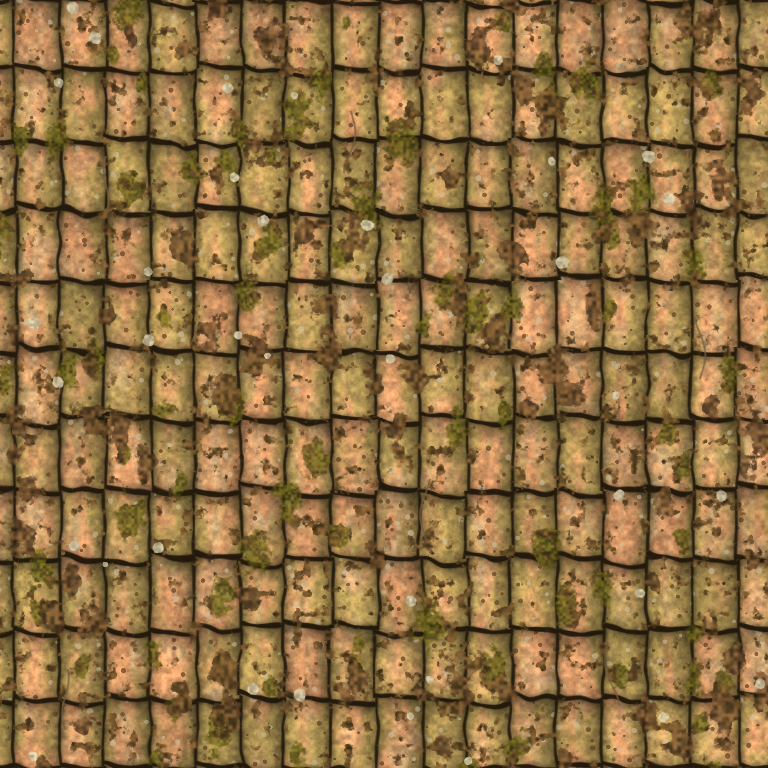
A WebGL 2 fragment shader for this texture:

```glsl
#version 300 es
precision highp float;
// Weathered clay roof tiles in uneven rows, with moss, leaf litter and lichen.
uniform vec2 u_resolution;
out vec4 fragColor;

const vec2 GRID = vec2(17.0, 11.0);
const vec3 CLAY = vec3(0.83, 0.585, 0.395);
const vec3 PALE_CLAY = vec3(0.77, 0.63, 0.45);
const vec3 ALGAE = vec3(0.67, 0.575, 0.315);
const vec3 MOSS = vec3(0.37, 0.34, 0.09);
const vec3 LITTER = vec3(0.36, 0.25, 0.14);
const vec3 LICHEN = vec3(0.80, 0.76, 0.63);
const vec3 GAP = vec3(0.13, 0.095, 0.045);

struct Tile {
  vec2 id;
  vec2 local;  // 0..1 inside the tile
  vec2 gap;    // canvas distance to the nearest side and end
};

float hash(vec2 p) {
  vec3 q = fract(p.xyx * vec3(0.1031, 0.1030, 0.0973));
  q += dot(q, q.yzx + 33.33);
  return fract((q.x + q.y) * q.z);
}

float noise(vec2 p) {
  vec2 i = floor(p), f = fract(p);
  f = f * f * (3.0 - 2.0 * f);
  return mix(mix(hash(i), hash(i + vec2(1, 0)), f.x),
             mix(hash(i + vec2(0, 1)), hash(i + vec2(1, 1)), f.x), f.y);
}

float fbm(vec2 p) {
  float sum = 0.0, amp = 0.53;
  for (int i = 0; i < 4; i++) {
    sum += amp * noise(p);
    p = p * 2.03 + 17.3;
    amp *= 0.5;
  }
  return sum;
}

// Edge number n, moved a little for each neighbour along the other axis.
float edge(float n, float other, float jitter, float seed) {
  return n + jitter * (hash(vec2(n, other) + seed) - 0.5);
}

// Index of the interval between jittered edges that holds x.
float findCell(float x, float other, float jitter, float seed) {
  float n = floor(x);
  return n + step(edge(n + 1.0, other, jitter, seed), x)
           - step(x, edge(n, other, jitter, seed));
}

Tile tileAt(vec2 uv) {
  vec2 p = uv * GRID - vec2(0.33, 0.0);
  p += 0.09 * (vec2(noise(uv * 38.0), noise(uv * 45.0 + 9.0)) - 0.5);
  Tile t;
  float row = floor(p.y);
  t.id.x = findCell(p.x, row, 0.10, 3.0);
  float left = edge(t.id.x, row, 0.10, 3.0);
  float right = edge(t.id.x + 1.0, row, 0.10, 3.0);
  t.local.x = (p.x - left) / (right - left);
  // The rounded lower lip sags to the right of the middle.
  float u = t.local.x;
  p.y += 0.20 * u * (1.0 - u) + 0.06 * (u * u - 0.5);
  t.id.y = findCell(p.y, t.id.x, 0.13, 71.0);
  float low = edge(t.id.y, t.id.x, 0.13, 71.0);
  float high = edge(t.id.y + 1.0, t.id.x, 0.13, 71.0);
  t.local.y = (p.y - low) / (high - low);
  t.gap = vec2(min(p.x - left, right - p.x), min(p.y - low, high - p.y)) / GRID;
  return t;
}

// Scattered round spots: 1 at a centre, 0 at its rim and beyond.
float spots(vec2 p, float chance, float radius, float seed) {
  float best = 0.0;
  for (int y = -1; y <= 1; y++)
    for (int x = -1; x <= 1; x++) {
      vec2 cell = floor(p) + vec2(x, y);
      vec2 centre = cell + vec2(hash(cell + seed), hash(cell + seed + 41.0));
      float r = radius * mix(0.45, 1.0, hash(cell + seed + 83.0));
      float exists = step(hash(cell + seed + 127.0), chance);
      best = max(best, exists * (1.0 - length(p - centre) / r));
    }
  return best;
}

// A thin, slightly bent, nearly upright twig.
float twig(vec2 uv, float seed, float px) {
  vec2 q = uv - vec2(hash(vec2(seed, 5.0)), hash(vec2(seed, 9.0)));
  float bend = (hash(vec2(seed, 2.0)) - 0.5) * 0.5 * q.y + 0.006 * sin(q.y * 60.0 + seed);
  return smoothstep(0.0012 + px, 0.0012 - px, abs(q.x - bend)) * step(abs(q.y), 0.04);
}

void main() {
  vec2 uv = gl_FragCoord.xy / u_resolution;
  float px = 1.0 / min(u_resolution.x, u_resolution.y);
  Tile t = tileAt(uv);
  float u = t.local.x, v = t.local.y;
  float tone = hash(t.id + 201.0);
  float grain = fbm(uv * 150.0);
  float streak = noise(uv * vec2(110.0, 22.0));

  // Clay, stained by algae mostly along the sides
  vec3 color = mix(CLAY, PALE_CLAY, smoothstep(0.35, 0.8, 0.6 * fbm(uv * 32.0 + 5.0) + 0.4 * streak));
  float stain = 0.65 * fbm(uv * 24.0) + 0.3 * tone + 0.65 * abs(u - 0.42) + 0.15 * streak;
  color = mix(color, ALGAE, 0.9 * smoothstep(0.48, 0.88, stain));
  color *= mix(0.91, 1.06, hash(t.id + 55.0)) * (0.70 + 0.58 * grain);

  // Rounded relief and the shade of the row above
  color *= 1.07 - 0.27 * smoothstep(0.5, 1.0, u) - 0.20 * smoothstep(0.22, 0.0, u)
         - 0.24 * smoothstep(0.65, 1.0, v);

  // Small pits and lichen flecks
  float ragged = 0.9 * (grain - 0.5);
  color = mix(color, LITTER, 0.7 * smoothstep(0.15, 0.4, spots(uv * 60.0, 0.22, 0.28, 11.0) + ragged * 0.3));
  color = mix(color, LICHEN, 0.6 * smoothstep(0.1, 0.4, spots(uv * 55.0, 0.16, 0.3, 31.0) + ragged * 0.4));

  // Dark gaps: fine between columns, heavier below each lip
  float width = mix(0.7, 1.3, noise(uv * 70.0));
  float side = smoothstep(0.0018 * width + px, 0.0018 * width - px, t.gap.x);
  float lip = smoothstep(0.0030 * width + px, 0.0030 * width - px, t.gap.y);
  float shade = max(0.5 * exp(-t.gap.x / 0.0035), 0.6 * exp(-t.gap.y / 0.0045));
  color = mix(color * (1.0 - shade), GAP, max(0.82 * side, 0.95 * lip));

  // Moss cushions and leaf litter overlap the gaps
  float clump = 1.5 * (fbm(uv * 75.0 + 3.0) - 0.5);
  float fine = noise(uv * 260.0);
  float moss = smoothstep(0.18, 0.5, spots(uv * GRID + 0.2, 0.40, 0.48, 7.0) + clump);
  float litter = smoothstep(0.2, 0.48, spots(uv * GRID + 0.6, 0.42, 0.46, 19.0) + 1.3 * clump);
  color = mix(color, MOSS * mix(0.55, 1.45, fine), 0.78 * moss);
  color = mix(color, LITTER * mix(0.45, 1.7, noise(uv * 190.0 + 8.0)), 0.8 * litter);

  // Pale chips and a few twigs
  float chip = smoothstep(0.12, 0.35, spots(uv * 22.0, 0.09, 0.24, 61.0) + ragged * 0.5);
  color = mix(color, LICHEN * (0.8 + 0.4 * fine), 0.85 * chip);
  for (int i = 0; i < 6; i++)
    color = mix(color, vec3(0.45, 0.36, 0.24), 0.8 * twig(uv, float(i) + 1.0, px));

  fragColor = vec4(clamp(color, 0.0, 1.0), 1.0);
}
```
